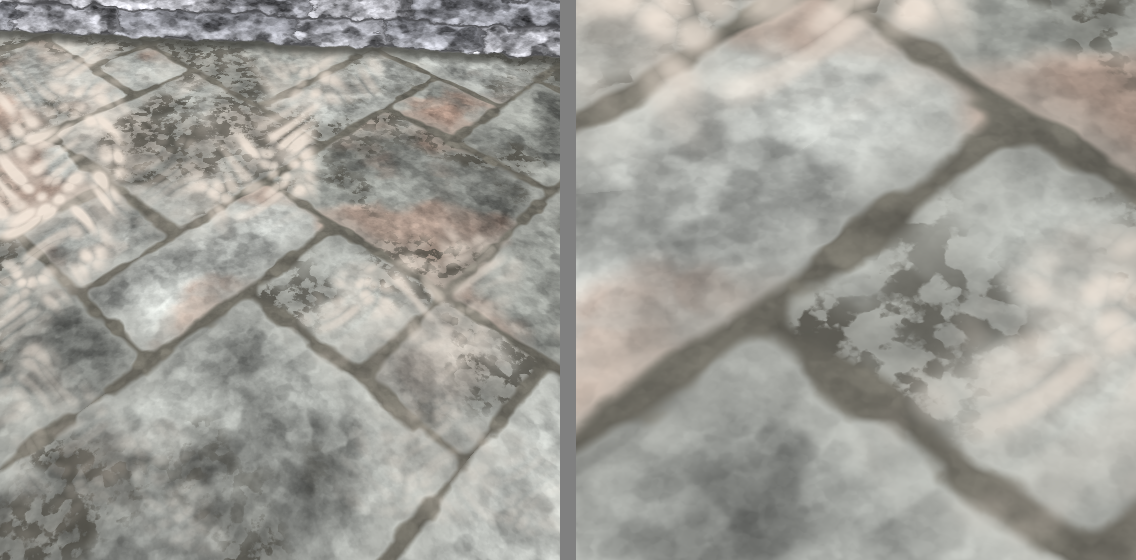
Left, the full canvas; right, a detail of the centre.
Write a WebGL 1 fragment shader that draws this texture.

```glsl
precision highp float;
uniform vec2 u_resolution;

float hash(vec2 p) {
  vec3 q = fract(p.xyx * vec3(0.1031, 0.103, 0.0973));
  q += dot(q, q.yzx + 33.33);
  return fract((q.x + q.y) * q.z);
}

// Cellular noise: x = distance to nearest point, y = soft blend of point values
vec2 cellular(vec2 p) {
  vec2 cell = floor(p);
  float nearest = 2.0, total = 0.0, weights = 0.0;
  for (int j = -1; j <= 1; j++) {
    for (int i = -1; i <= 1; i++) {
      vec2 id = cell + vec2(float(i), float(j));
      vec2 away = id + vec2(hash(id), hash(id + 57.0)) - p;
      float weight = exp(-7.0 * dot(away, away));
      nearest = min(nearest, length(away));
      total += weight * hash(id + 113.0);
      weights += weight;
    }
  }
  return vec2(nearest, total / weights);
}

float fbm(vec2 p) {
  float sum = 0.0, amplitude = 0.533;
  for (int i = 0; i < 4; i++) {
    sum += amplitude * cellular(p).y;
    p = mat2(1.6, 1.2, -1.2, 1.6) * p + 7.3;
    amplitude *= 0.5;
  }
  return sum;
}

float roundedBox(vec2 p, vec2 halfSize, float radius) {
  vec2 d = abs(p) - halfSize + radius;
  return length(max(d, 0.0)) + min(max(d.x, d.y), 0.0) - radius;
}

// Canvas to paving plane, one unit per small slab
vec2 toFloor(vec2 p) {
  float depth = 1.681 - 0.0625 * p.x - p.y;
  vec2 plane = vec2(p.x + 1.19, 1.93 - p.x) / depth;
  return (plane - vec2(1.12, 1.0)) / vec2(0.285, 0.25);
}

// Slab = cell offset inside it (xy) and its size (zw)
void addSlab(float index, float start, vec2 size, inout vec4 slab) {
  float steps = floor(mod(index - start, 21.0));
  vec2 offset = vec2(mod(steps, 4.0), floor((steps + 0.5) / 4.0));
  if (all(lessThan(offset, size - 0.5))) slab = vec4(offset, size);
}

// Lattice of 21 cells shared by eight slabs
vec4 findSlab(vec2 cell) {
  float index = mod(cell.x + 4.0 * cell.y + 0.5, 21.0);
  vec4 slab = vec4(0.0, 0.0, 1.0, 1.0);
  addSlab(index, 15.0, vec2(3.0, 2.0), slab);
  addSlab(index, 2.0, vec2(2.0), slab);
  addSlab(index, 9.0, vec2(2.0), slab);
  addSlab(index, 4.0, vec2(2.0, 1.0), slab);
  addSlab(index, 11.0, vec2(2.0, 1.0), slab);
  return slab;
}

vec3 paving(vec2 p) {
  vec2 q = toFloor(p);
  vec2 grid = q + 0.08 * sin(q * 2.3 + vec2(0.4, 2.0));
  vec2 cell = floor(grid);
  vec4 slab = findSlab(cell);
  vec2 origin = cell - slab.xy;
  float grain = fbm(q * 9.0);
  float edge = roundedBox(grid - origin - slab.zw * 0.5, slab.zw * 0.5 - 0.045, 0.07);
  edge += 0.07 * (cellular(q * 5.0).y - 0.5) + 0.05 * (grain - 0.5);

  // Stone tint, rust and cloudy mottling
  vec2 own = q + origin * 3.7;
  float clouds = fbm(own * 1.5);
  float rust = smoothstep(0.45, 0.85, hash(origin + 9.0));
  vec3 stone = mix(vec3(0.55, 0.56, 0.54), vec3(0.67, 0.68, 0.665), hash(origin));
  stone = mix(stone, vec3(0.63, 0.54, 0.49), rust * smoothstep(0.38, 0.66, fbm(own * 1.1 + 31.0)));
  stone *= 1.0 + 0.85 * (clouds - 0.5) + 0.55 * (grain - 0.5);

  // Worn pale rim and dark lichen
  float rim = smoothstep(-0.22, -0.03, edge + 0.3 * (clouds - 0.5));
  stone = mix(stone, vec3(0.73, 0.735, 0.71), 0.4 * rim);
  float patches = smoothstep(0.52, 0.72, fbm(own * 0.9 + 70.0));
  float specks = smoothstep(0.46, 0.62, fbm(q * 13.0 + 5.0));
  stone = mix(stone, vec3(0.29, 0.28, 0.25), patches * (0.25 + 0.55 * specks));

  vec3 joint = vec3(0.43, 0.42, 0.385) * (0.75 + 0.5 * grain);
  return mix(stone, joint, smoothstep(-0.02, 0.025, edge));
}

// Warm spots of sun between leaf shadows
vec3 dapple(vec3 color, vec2 p) {
  vec2 bend = 0.03 * vec2(sin(p.y * 37.0 + p.x * 11.0), sin(p.x * 31.0 - p.y * 9.0));
  float band = exp(-pow((p.y - 0.66) / 0.27, 2.0)) * smoothstep(1.05, 0.6, p.x);
  float area = smoothstep(0.46, 0.68, cellular(p * 5.0 + 3.0).y * 0.7 + 0.3 * band);
  float fine = smoothstep(0.6, 0.12, cellular((p + bend) * vec2(23.0, 31.0)).x);
  float broad = smoothstep(0.75, 0.1, cellular((p + bend) * vec2(11.0, 13.0) + 8.0).x);
  float sun = area * (0.25 + 0.75 * band) * (0.65 * fine + 0.5 * broad);
  return mix(color, vec3(0.96, 0.91, 0.86), clamp(sun, 0.0, 0.9));
}

vec3 wall(vec2 p, float height) {
  float rough = fbm(p * vec2(38.0, 65.0));
  vec2 q = vec2(p.x * 4.6, height / 0.052) + 0.35 * (rough - 0.5);
  float row = floor(q.y);
  q.x += hash(vec2(row, 4.0)) + 0.25 * sin(q.x * 2.0 + row);
  vec2 block = floor(q);
  float edge = roundedBox(fract(q) - 0.5, vec2(0.48, 0.45), 0.1);
  vec3 stone = mix(vec3(0.50, 0.505, 0.53), vec3(0.64, 0.64, 0.66), hash(block));
  stone *= 1.0 + 1.7 * (rough - 0.5);
  stone += 0.12 * smoothstep(0.03, 0.0, height);
  return mix(stone, vec3(0.27, 0.27, 0.28), 0.8 * smoothstep(-0.04, 0.05, edge));
}

void main() {
  vec2 p = gl_FragCoord.xy / u_resolution;
  vec3 color = dapple(paving(p), p);

  // Wall foot with its shadow on the paving
  float foot = 0.946 - 0.052 * p.x + 0.018 * (fbm(p.xx * vec2(17.0, 3.0)) - 0.5);
  float height = p.y - foot;
  color = mix(color, vec3(0.28, 0.28, 0.26), 0.8 * smoothstep(-0.025, -0.003, height));
  color = mix(color, wall(p, height), smoothstep(-0.002, 0.003, height));
  gl_FragColor = vec4(clamp(color, 0.0, 1.0), 1.0);
}
```
